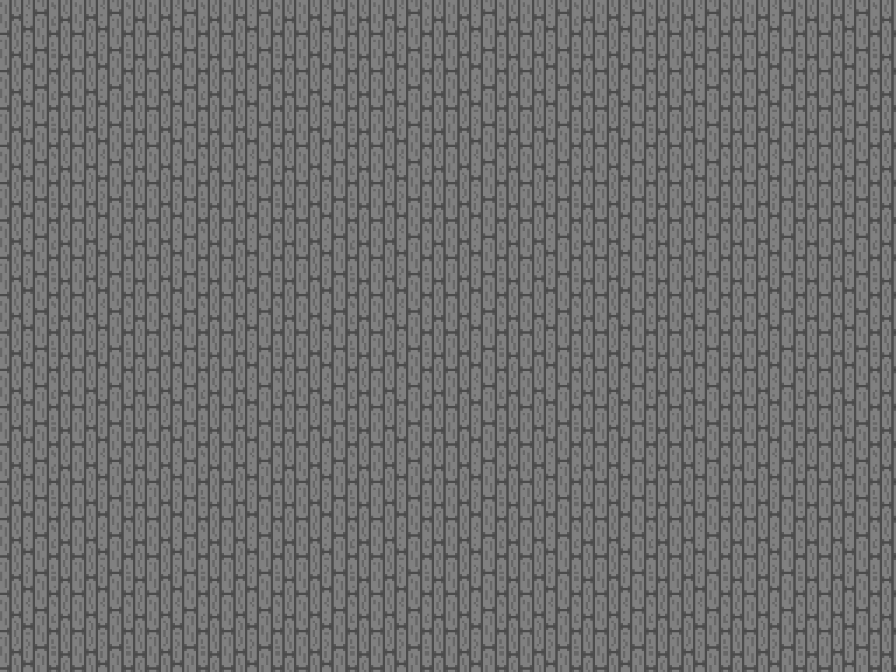
This texture is drawn by a Shadertoy shader. Its source:

```glsl
// Upright grey bricks on a coarse cell grid: wide and narrow columns with
// staggered joints, clipped corners and chiselled strokes or pits.
// Each cell is classified by formula, then box filtered for smooth edges.

const vec2 TILES = vec2(12.0, 9.0);    // whole repeats across and down
const float TILE_CELLS = 32.0;         // cells along one side of a repeat
const float BRICK_CELLS = 16.0;        // brick height including its joint
const float GROUP_CELLS = 16.0;        // one wide and two narrow columns
const float STROKE_MARGIN = 3.0;       // unmarked cells beside each joint
const float PIT_DENSITY = 0.48;
const int SAMPLES = 4;                 // filter samples per axis

const vec3 FACE = vec3(0.502);
const vec3 MARK = vec3(0.405);
const vec3 CORNER = vec3(0.345);
const vec3 MORTAR = vec3(0.295);

// Joint row of each column, counted from the top of the repeat
const float JOINT_ROW[6] = float[6](14.0, 7.0, 12.0, 5.0, 14.0, 8.0);

float hash(vec2 p) {
    vec3 q = fract(vec3(p.xyx) * 0.1031);
    q += dot(q, q.yzx + 33.33);
    return fract((q.x + q.y) * q.z);
}

// Chiselled strokes in alternating lanes, shifted from brick to brick
bool isStroke(vec2 local, bool wide, float shift) {
    if (wide) {
        return mod(local.x, 2.0) == 1.0
            && mod(local.y + local.x * 2.0 + shift, 7.0) < 4.0;
    }
    return mod(local.y + local.x * 3.0 + shift, 6.0) < 3.0;
}

vec3 cellColor(vec2 cell) {
    // Wrapping the cell first makes all variation tile
    cell = mod(cell, TILE_CELLS);

    // Column within the group
    float x = mod(cell.x + 1.0, TILE_CELLS);
    float group = floor(x / GROUP_CELLS);
    x = mod(x, GROUP_CELLS);
    int column = x < 6.0 ? 0 : (x < 11.0 ? 1 : 2);
    bool wide = column == 0;
    float start = wide ? 0.0 : (column == 1 ? 6.0 : 11.0);
    float width = wide ? 5.0 : 4.0;
    int id = int(group) * 3 + column;

    // Position inside the brick
    float y = mod(cell.y - JOINT_ROW[id], TILE_CELLS);
    vec2 local = vec2(x - start, mod(y, BRICK_CELLS));
    vec2 brick = vec2(float(id), floor(y / BRICK_CELLS));

    // Mortar and clipped corners
    if (local.x == width || local.y == 0.0) return MORTAR;
    bool side = local.x == 0.0 || local.x == width - 1.0;
    float toJoint = min(local.y, BRICK_CELLS - local.y);
    if (side) return toJoint == 1.0 ? CORNER : FACE;

    // Wear on the inner face
    if (toJoint < STROKE_MARGIN) return FACE;
    bool pitted = id == 2 || id == 4;
    float shift = floor(hash(brick + 5.0) * 6.0);
    bool marked = pitted
        ? hash(local + brick * 19.0 + 3.0) < PIT_DENSITY
        : isStroke(local, wide, shift);
    return marked ? MARK : FACE;
}

void mainImage(out vec4 fragColor, in vec2 fragCoord) {
    vec2 cellsPerPixel = TILES * TILE_CELLS / iResolution.xy;
    vec2 topDown = vec2(fragCoord.x, iResolution.y - fragCoord.y);

    // Box filter over the pixel footprint
    vec3 sum = vec3(0.0);
    for (int j = 0; j < SAMPLES; j++) {
        for (int i = 0; i < SAMPLES; i++) {
            vec2 offset = (vec2(i, j) + 0.5) / float(SAMPLES) - 0.5;
            sum += cellColor(floor((topDown + offset) * cellsPerPixel));
        }
    }
    fragColor = vec4(sum / float(SAMPLES * SAMPLES), 1.0);
}
```
